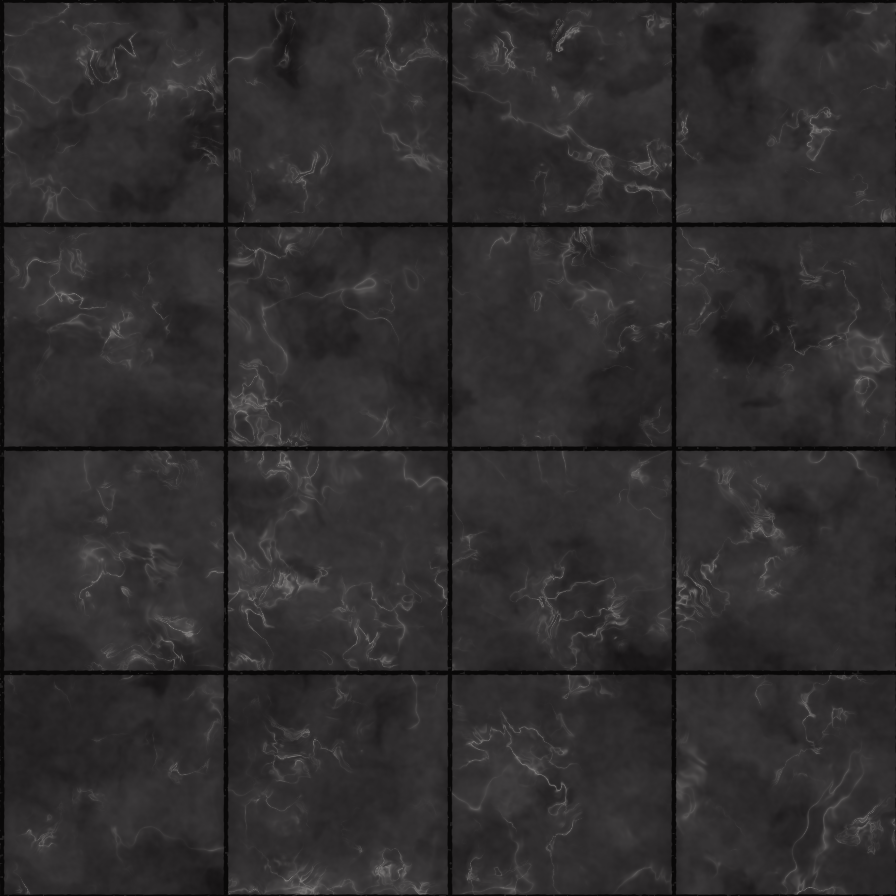
Give the GLSL for this texture, as a WebGL 2 fragment shader.

```glsl
#version 300 es
precision highp float;
// Four by four dark marble floor tiles with pale broken veins and black grout.

uniform vec2 u_resolution;
out vec4 fragColor;

const float TILES = 4.0;
const vec2 GRID_SHIFT = vec2(0.0022, -0.0008);
const float GROUT_HALF_WIDTH = 0.0024;
const vec3 GROUT = vec3(0.035, 0.03, 0.03);
const vec3 STONE = vec3(0.184, 0.176, 0.180);
const vec3 VEIN = vec3(0.52, 0.51, 0.505);

float hash(vec2 p) {
    return fract(sin(dot(p, vec2(127.1, 311.7))) * 43758.5453);
}

vec2 hash2(vec2 p) {
    return vec2(hash(p), hash(p + 19.7));
}

float noise(vec2 p) {
    vec2 cell = floor(p);
    vec2 f = fract(p);
    f = f * f * f * (f * (f * 6.0 - 15.0) + 10.0);
    float low = mix(hash(cell), hash(cell + vec2(1, 0)), f.x);
    float high = mix(hash(cell + vec2(0, 1)), hash(cell + vec2(1, 1)), f.x);
    return mix(low, high, f.y);
}

// Layered noise, rotated between octaves, in the range 0 to 1.
float fbm(vec2 p, int octaves) {
    float sum = 0.0, total = 0.0, weight = 0.5;
    for (int i = 0; i < octaves; i++) {
        sum += weight * noise(p);
        total += weight;
        weight *= 0.5;
        p = mat2(1.6, 1.2, -1.2, 1.6) * p + 7.3;
    }
    return sum / total;
}

vec2 warp(vec2 p, float amount) {
    return p + amount * (vec2(fbm(p + 3.1, 4), fbm(p + 41.7, 4)) - 0.5);
}

// Jagged contour line of layered noise: x is the thin core, y its soft halo.
vec2 vein(vec2 p, float sharpness) {
    float d = abs(fbm(p, 5) - 0.5);
    return vec2(exp(-d * sharpness), exp(-d * sharpness * 0.2));
}

// Stone colour at a point inside one tile; the seed picks its own slab.
vec3 marble(vec2 p, vec2 seed) {
    vec2 s = p + 37.0 * hash2(seed);
    float busy = 0.10 * (hash(seed + 5.3) - 0.5);

    // Cloudy ground, dark smudges and fine grain
    float cloud = fbm(warp(s * 2.6, 1.6), 6);
    float smudge = smoothstep(0.60, 0.82, fbm(warp(s * 3.2 + 11.0, 1.2), 4));
    float grain = fbm(s * 26.0, 2) - 0.5;
    float shade = 0.15 * (cloud - 0.5) - 0.055 * smudge + 0.035 * grain;
    shade += 0.012 * (hash(seed + 8.1) - 0.5);

    // Long faint veins and small crackled ones, each kept to patches
    float longPatch = smoothstep(0.44, 0.70, fbm(s * 2.8 + 23.0, 4) + busy);
    float crackPatch = smoothstep(0.50, 0.74, fbm(s * 3.4 + 57.0, 4) + busy);
    vec2 longVein = vein(warp(s * 2.1 + 71.0, 1.5), 75.0) * longPatch;
    vec2 crack = vein(warp(s * 5.2 + 89.0, 2.0), 48.0) * crackPatch;
    float core = 0.45 * longVein.x + 0.65 * crack.x;
    float halo = 0.09 * longVein.y + 0.13 * crack.y;
    float breaks = mix(0.35, 1.0, smoothstep(0.3, 0.7, noise(s * 14.0)));

    vec3 colour = STONE + shade;
    return mix(colour, VEIN, clamp(core * breaks + halo, 0.0, 0.85));
}

// Grout cover with slightly chipped edges, from the distance to a tile seam.
float groutCover(float dist, float chip, float pixel) {
    float edge = GROUT_HALF_WIDTH + 0.0009 * (chip - 0.5);
    float blur = max(pixel * 0.7, 0.0009);
    return 1.0 - smoothstep(edge - blur, edge + blur, dist);
}

void main() {
    vec2 uv = gl_FragCoord.xy / u_resolution;
    float pixel = 1.0 / min(u_resolution.x, u_resolution.y);
    vec2 grid = (uv - GRID_SHIFT) * TILES;
    vec2 local = fract(grid);
    vec2 id = mod(floor(grid), TILES);

    vec3 colour = marble(local, id + 1.0);

    // Seams, with a few pale crumbs along them
    vec2 seam = min(local, 1.0 - local) / TILES;
    float dist = min(seam.x, seam.y);
    float cover = groutCover(dist, noise(uv * 260.0), pixel);
    float crumbs = smoothstep(0.80, 0.97, noise(uv * 330.0 + 13.0));
    colour *= 1.0 - 0.16 * exp(-dist * 260.0);
    colour = mix(colour, GROUT + 0.09 * crumbs, cover);

    fragColor = vec4(colour, 1.0);
}
```
